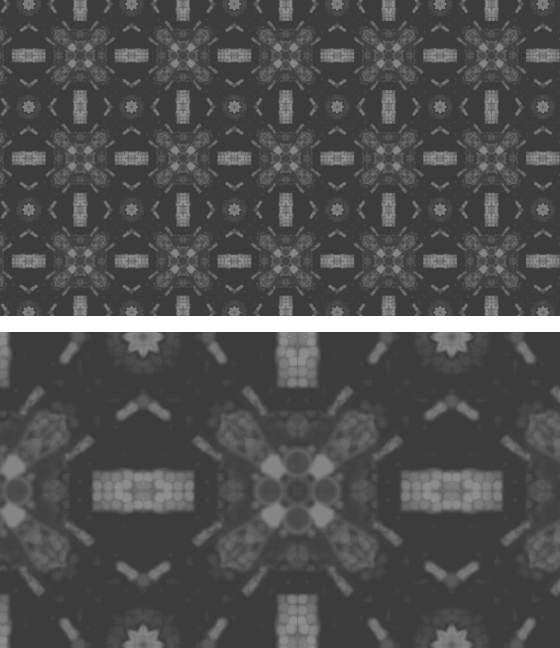
Top: the whole. Bottom: its middle third, enlarged.
Write a WebGL 1 fragment shader that draws this pattern.

```glsl
precision highp float;
// Grey kaleidoscopic tiling: grainy square medallions, pebbled bars, chevrons and small flowers.
uniform vec2 u_resolution;

// Layout: heights of the canvas for the tile, half tiles for everything inside it
const float HALF_TILE = 0.1627;
const vec2 TILE_CENTER = vec2(0.0185, -0.001);
const float SOFTNESS = 0.022;
const float SQUARE_HALF = 0.51;
const vec2 BAR_HALF = vec2(0.325, 0.13);
const float FLOWER_RADIUS = 0.115;
const float GRAIN_SCALE = 15.0;

// Grey levels
const float GROUND = 0.235;
const float DIM = 0.29;
const float MID = 0.35;
const float LIGHT = 0.43;
const float BRIGHT = 0.52;

float hash(vec2 p) {
  vec3 h = fract(vec3(p.xyx) * 0.1031);
  h += dot(h, h.yzx + 33.33);
  return fract((h.x + h.y) * h.z);
}

float noise(vec2 p) {
  vec2 i = floor(p), f = fract(p);
  f = f * f * (3.0 - 2.0 * f);
  float low = mix(hash(i), hash(i + vec2(1.0, 0.0)), f.x);
  float high = mix(hash(i + vec2(0.0, 1.0)), hash(i + vec2(1.0, 1.0)), f.x);
  return mix(low, high, f.y);
}

// Rounded grains: random tone per cell, darker toward the gaps
float pebbles(vec2 p) {
  vec2 cell = floor(p);
  float nearest = 9.0, tone = 0.0;
  for (int y = -1; y <= 1; y++) {
    for (int x = -1; x <= 1; x++) {
      vec2 c = cell + vec2(float(x), float(y));
      vec2 site = c + 0.2 + 0.6 * vec2(hash(c + 7.0), hash(c + 19.0));
      float d = length(p - site);
      if (d < nearest) { nearest = d; tone = hash(c + 41.0); }
    }
  }
  return mix(0.4, 1.0, tone) * (1.0 - smoothstep(0.25, 0.85, nearest));
}

float fill(float d) {
  float s = max(SOFTNESS, 0.7 / (u_resolution.y * HALF_TILE));
  return 1.0 - smoothstep(-s, s, d);
}

float box(vec2 p, vec2 halfSize) {
  vec2 d = abs(p) - halfSize;
  return length(max(d, 0.0)) + min(max(d.x, d.y), 0.0);
}

float segment(vec2 p, vec2 a, vec2 b) {
  vec2 ab = b - a;
  return length(p - a - ab * clamp(dot(p - a, ab) / dot(ab, ab), 0.0, 1.0));
}

float medallion(float shade, vec2 p, float grain, float cloud) {
  // Square field, brightest toward its corners
  float corner = smoothstep(0.08, 0.42, p.y);
  float field = mix(DIM, MID, corner) + 0.09 * (grain - 0.4) + 0.1 * (cloud - 0.5);
  shade = mix(shade, field, fill(p.x - SQUARE_HALF + 0.04 * (cloud - 0.5)));

  // Dark facets and the pale ribs between them
  float facet = max(max(0.29 - p.x, p.y - 0.62 * p.x), 0.75 * (p.x - 0.43) + 0.6 * (0.12 - p.y));
  shade = mix(shade, GROUND + 0.02, 0.75 * fill(facet));
  shade = mix(shade, MID + 0.03, 0.6 * fill(segment(p, vec2(0.3, 0.2), vec2(0.44, 0.28)) - 0.012));

  // Rosette: axial arches, diagonal petals and a small hub
  float r = length(p);
  shade = mix(shade, DIM, 0.8 * fill(r - 0.29));
  float arch = length(p - vec2(0.18, 0.0));
  shade = mix(shade, GROUND, 0.8 * fill(abs(arch - 0.13) - 0.018));
  shade = mix(shade, LIGHT, 0.7 * fill(abs(arch - 0.085) - 0.012));
  shade = mix(shade, LIGHT, 0.8 * fill(length(p - vec2(0.27, 0.09)) - 0.025));
  vec2 petal = vec2(p.x + p.y, p.x - p.y) * 0.7071 - vec2(0.215, 0.0);
  float petalWidth = 0.065 + 0.35 * petal.x;
  float petalShape = max(abs(petal.x) - 0.075, abs(petal.y) - petalWidth);
  shade = mix(shade, BRIGHT, fill(max(petalShape, length(petal) - 0.085)));
  shade = mix(shade, MID, 0.7 * fill(abs(r - 0.085) - 0.018));
  return mix(shade, GROUND + 0.02, 0.7 * fill(min(p.y, r) - 0.006) * fill(r - 0.09));
}

void main() {
  vec2 uv = (gl_FragCoord.xy - 0.5 * u_resolution) / u_resolution.y;
  vec2 p = abs(mod((uv - TILE_CENTER) / HALF_TILE + 1.0, 2.0) - 1.0);
  p = vec2(max(p.x, p.y), min(p.x, p.y)); // eightfold mirror
  float grain = pebbles(p * GRAIN_SCALE);
  float cloud = noise(p * 22.0 + 5.0);

  // Ground with faint specks
  float shade = GROUND + 0.04 * smoothstep(0.72, 0.95, noise(p * 17.0 + 31.0));
  shade = medallion(shade, p, grain, cloud);

  // Flares beside the square corners
  float flare = segment(p, vec2(0.53, 0.23), vec2(0.65, 0.33));
  shade = mix(shade, mix(MID, BRIGHT, grain), 0.85 * fill(flare - 0.03 * cloud - 0.012));
  shade = mix(shade, MID, 0.6 * fill(length(p - vec2(0.55, 0.44)) - 0.03));

  // Pebbled bars with darker ends
  vec2 b = p - vec2(1.0, 0.0);
  float barTone = mix(LIGHT - 0.05, BRIGHT + 0.04, grain) - 0.06 * smoothstep(0.22, 0.32, -b.x);
  shade = mix(shade, barTone, fill(box(b, BAR_HALF) + 0.03 * (cloud - 0.5)));

  // Chevrons: bright beads at the arms, a dimmer bead at the tip
  float arm = segment(p, vec2(0.86, 0.49), vec2(0.93, 0.54));
  shade = mix(shade, mix(LIGHT, BRIGHT, grain), 0.9 * fill(arm - 0.025 - 0.015 * cloud));
  shade = mix(shade, MID + 0.03, 0.8 * fill(length(p - vec2(1.0, 0.58)) - 0.045));

  // Flowers with a faint halo
  vec2 v = 1.0 - p;
  float r = length(v), wave = cos(8.0 * atan(v.y, v.x + 0.0001));
  shade += 0.07 * grain * fill(abs(r - 0.19) - 0.05);
  shade = mix(shade, mix(LIGHT, BRIGHT + 0.02, grain), fill(r - FLOWER_RADIUS - 0.018 * wave));
  shade = mix(shade, MID, 0.8 * fill(r - 0.025));

  gl_FragColor = vec4(vec3(shade), 1.0);
}
```
